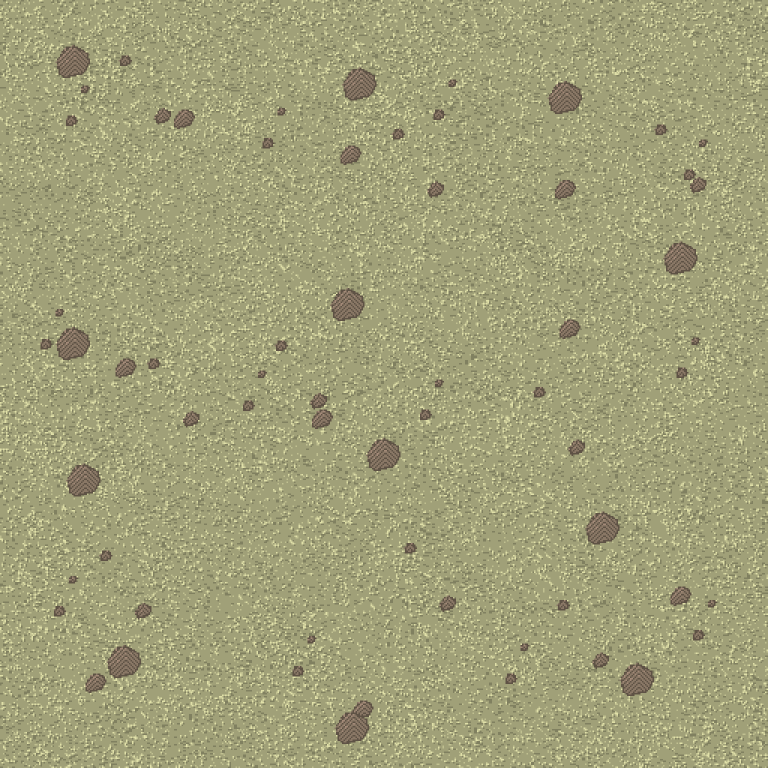
Reproduce this texture procedurally as a Shadertoy shader.

```glsl
#define GRID 512.0         // mosaic cells across the canvas
#define SPECK_SHARE 0.052  // brightest grains
#define GLINT_SHARE 0.054  // loose light grains
#define DASH_SHARE 0.10    // loose dark dashes
#define BIG_STONE 12.0     // stone radii, in cells
#define MID_STONE 7.4
#define SMALL_STONE 5.8
#define PEBBLE 4.3
#define CRUMB 3.2

const vec3 SOIL = vec3(0.627, 0.627, 0.471);
const vec3 SHADE = vec3(0.502, 0.502, 0.376);
const vec3 LIGHT = vec3(0.753, 0.753, 0.565);
const vec3 BRIGHT = vec3(0.878, 0.878, 0.659);
const vec3 ROCK = vec3(0.54, 0.47, 0.40);
const vec3 ROCK_DARK = vec3(0.37, 0.32, 0.27);
const vec3 ROCK_LIT = vec3(0.64, 0.54, 0.47);

float hash(vec2 p, float salt) {
    vec3 q = fract(vec3(p, salt * 17.0 + 5.0) * 0.1031);
    q += dot(q, q.zyx + 31.32);
    return fract((q.x + q.y) * q.z);
}

float noise(vec2 p, float salt) {
    vec2 i = floor(p), f = fract(p);
    f = f * f * (3.0 - 2.0 * f);
    return mix(mix(hash(i, salt), hash(i + vec2(1, 0), salt), f.x),
               mix(hash(i + vec2(0, 1), salt), hash(i + vec2(1, 1), salt), f.x), f.y);
}

// Bright grains thin out in soft, wide patches
bool isSpeck(vec2 cell) {
    float density = 0.45 + 1.1 * noise(cell / vec2(34.0, 22.0), 1.0);
    return hash(cell, 2.0) < SPECK_SHARE * density;
}

vec3 ground(vec2 cell) {
    if (isSpeck(cell)) return BRIGHT;

    // Light grains cling to a speck on a random side
    float side = floor(hash(cell, 3.0) * 4.0);
    vec2 toward = side < 2.0 ? vec2(side * 2.0 - 1.0, 0.0) : vec2(0.0, side * 2.0 - 5.0);
    if (isSpeck(cell + toward) || hash(cell, 4.0) < GLINT_SHARE) return LIGHT;

    // Shadows fall to the lower right, dashes gather in flat bands
    if (isSpeck(cell + vec2(-1.0, 1.0))) return SHADE;
    float band = 0.3 + 1.4 * noise(cell / vec2(26.0, 7.0), 5.0);
    float dash = hash(floor(cell / vec2(2.0, 1.0)), 6.0);
    return dash < DASH_SHARE * band ? SHADE : SOIL;
}

// Faceted stone leaning to the upper right, with hatched faces
void addStone(inout vec3 color, vec2 q, float radius, float stretch) {
    float d = -radius;
    for (int k = 0; k < 8; k++) {
        float angle = 0.785 * float(k) + 0.25;
        float reach = 0.88 + stretch * cos(2.0 * angle - 1.3) + 0.06 * cos(3.0 * angle + 0.6);
        d = max(d, dot(q, vec2(cos(angle), sin(angle))) - radius * reach);
    }
    if (d > 0.0) return;

    float facing = dot(q, vec2(-0.6, 0.8)) / radius;
    float lean = q.x > 0.15 * radius ? 1.0 : -1.0;
    bool hatch = mod(q.x + lean * q.y, 3.0) < 1.0;
    vec3 face = hatch ? ROCK_DARK : ROCK;
    if (!hatch && facing > 0.1 && hash(q, radius) < 0.3) face = ROCK_LIT;
    bool rim = d > -1.2 && (facing < 0.25 || hash(q, radius + 1.0) < 0.45);
    color = rim ? ROCK_DARK : face;
}

// Offset from the one scattered spot in the surrounding plot
vec2 fromSpot(vec2 cell, vec2 plots, float salt) {
    vec2 size = GRID / plots;
    vec2 id = floor(cell / size);
    vec2 jitter = vec2(hash(id, salt), hash(id, salt + 1.0));
    return cell - floor((id + mix(vec2(0.2), vec2(0.75), jitter)) * size);
}

vec3 mosaic(vec2 cell) {
    vec3 color = ground(cell);

    // Pebble with a crumb above it
    vec2 q = fromSpot(cell, vec2(4.0, 3.0), 11.0);
    addStone(color, q, PEBBLE, 0.08);
    addStone(color, q - vec2(9.0, 21.0), CRUMB, 0.16);

    // Small stone with a pebble to its upper left
    q = fromSpot(cell, vec2(3.0), 23.0);
    addStone(color, q, SMALL_STONE, 0.12);
    addStone(color, q - vec2(-25.0, 37.0), PEBBLE, 0.06);

    // Lone stones
    addStone(color, fromSpot(cell, vec2(3.0), 37.0), MID_STONE, 0.15);
    addStone(color, fromSpot(cell, vec2(3.0, 4.0), 41.0), BIG_STONE, 0.06);
    return color;
}

void mainImage(out vec4 fragColor, in vec2 fragCoord) {
    // Blend neighbouring cells only across one screen pixel
    vec2 p = fragCoord / iResolution.y * GRID - 0.5;
    vec2 cell = floor(p);
    float pixel = min(GRID / iResolution.y, 1.0);
    vec2 f = clamp((fract(p) - 0.5) / pixel + 0.5, 0.0, 1.0);
    vec3 low = mix(mosaic(cell), mosaic(cell + vec2(1, 0)), f.x);
    vec3 high = mix(mosaic(cell + vec2(0, 1)), mosaic(cell + vec2(1, 1)), f.x);
    fragColor = vec4(mix(low, high, f.y), 1.0);
}
```
